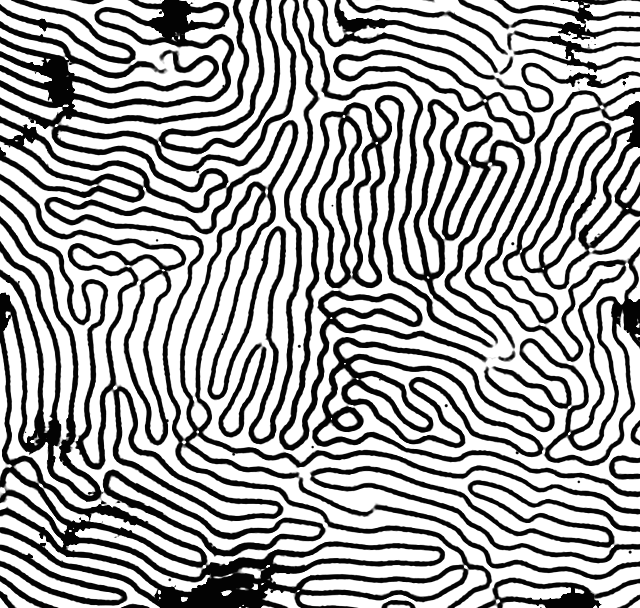
Reproduce this pattern procedurally as a Shadertoy shader.

```glsl
const float TAU = 6.2832;
const float CELLS = 11.4;  // wave packets across the canvas
const float WAVES = 1.75;  // stripe periods per cell

float hash(vec2 p) {
    return fract(sin(dot(p, vec2(127.1, 311.7))) * 43758.5453);
}

float noise(vec2 p) {
    vec2 i = floor(p), f = fract(p);
    f = f * f * (3.0 - 2.0 * f);
    return mix(mix(hash(i), hash(i + vec2(1, 0)), f.x),
               mix(hash(i + vec2(0, 1)), hash(i + vec2(1, 1)), f.x), f.y);
}

// Regions of fingers, each with its own stripe direction
float stripeAngle(vec2 p) {
    if (p.y < 0.25) return -0.15 + 0.6 * smoothstep(0.5, 0.8, p.x) * step(p.y, 0.13);
    if (p.x < 0.55) {
        if (p.y < 0.53) return 1.57 + 1.8 * (0.27 - p.x);
        return p.x < 0.33 ? -0.1 : 1.3;
    }
    if (p.y < 0.54) return p.x > 0.92 ? 1.5 : -0.62;
    return p.y < 0.82 ? 1.5 - 2.2 * (p.x - 0.6) : -0.15;
}

// Sum of oriented wave packets: x = value, yz = gradient per radian of phase
vec3 labyrinth(vec2 q) {
    vec3 field = vec3(0.0);
    vec2 base = floor(q);
    for (int y = -2; y <= 2; y++)
    for (int x = -2; x <= 2; x++) {
        vec2 cell = base + vec2(x, y);
        vec2 d = q - cell - 0.25 - 0.5 * vec2(hash(cell), hash(cell + 37.0));
        float falloff = 1.0 - dot(d, d) / 4.84;
        if (falloff <= 0.0) continue;
        float cube = falloff * falloff * falloff;

        // Regional direction, bent by noise and scattered per packet
        float angle = stripeAngle((cell + 0.5) / CELLS)
                    + 0.9 * (noise(cell / 3.0) - 0.5)
                    + 0.9 * (hash(cell + 71.0) - 0.5);
        vec2 across = vec2(-sin(angle), cos(angle));
        float phase = TAU * (WAVES * dot(d, across) + hash(cell + 113.0));

        field.x += cube * falloff * cos(phase);
        field.yz -= cube * (falloff * sin(phase) * across
                  + 8.0 / (4.84 * TAU * WAVES) * cos(phase) * d);
    }
    return field;
}

// Ragged ink patches, gathered towards the border
float inkBlots(vec2 p, vec2 uv) {
    float edge = smoothstep(0.38, 0.55, length(uv - 0.5));
    if (edge <= 0.0) return 0.0;
    float shape = noise(p * 11.0 + 5.0) + 0.25 * (noise(p * 45.0) - 0.5)
                + 0.12 * (noise(p * 200.0) - 0.5);
    return edge * smoothstep(0.81, 0.92, shape);
}

// Signed distance to sparse specks of ink
float specks(vec2 p) {
    vec2 g = p * 18.0, cell = floor(g);
    if (hash(cell + 21.0) > 0.07) return 1.0;
    vec2 centre = 0.2 + 0.6 * vec2(hash(cell + 5.0), hash(cell + 9.0));
    float radius = 0.0012 + 0.0015 * hash(cell + 13.0);
    return length(fract(g) - centre) / 18.0 - radius;
}

void mainImage(out vec4 fragColor, in vec2 fragCoord) {
    vec2 p = fragCoord / iResolution.x;
    vec2 uv = fragCoord / iResolution.xy;
    float pixel = 1.0 / iResolution.x;

    // Phase distance to the zero contour, kept open where lines would cross
    vec3 field = labyrinth(p * CELLS);
    float dist = atan(sqrt(field.x * field.x + 0.007), length(field.yz) + 1e-5);

    // Uneven pen width with slightly rough edges
    float halfWidth = 0.5 + 0.22 * (noise(p * 6.0 + 17.0) - 0.5)
                    + 0.14 * (noise(p * 260.0) - 0.5)
                    + 1.4 * inkBlots(p, uv);
    float soft = 0.75 * pixel * TAU * WAVES * CELLS;
    float paper = smoothstep(-soft, soft, dist - halfWidth);
    paper = min(paper, smoothstep(-0.75 * pixel, 0.75 * pixel, specks(p)));

    fragColor = vec4(mix(vec3(0.01), vec3(1.0), paper), 1.0);
}
```
